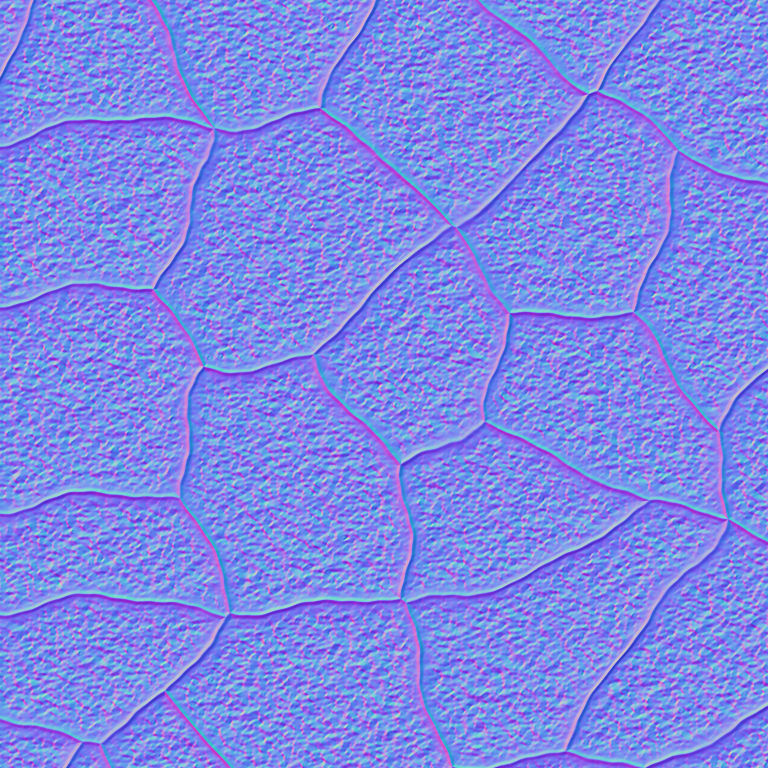
Give the GLSL for this texture map, as a Shadertoy shader.

```glsl
// Tangent-space normal map of rough leathery plates parted by thin curved grooves.

vec3 hash3(vec2 cell) {
    vec3 q = fract(cell.xyx * vec3(0.1031, 0.1030, 0.0973));
    q += dot(q, q.yxz + 33.33);
    return fract((q.xxy + q.yzz) * q.zyx);
}

// Offset from f to a neighbouring seed; some cells stay empty so plates vary in size
vec2 seedOffset(vec2 cell, vec2 f, vec2 g) {
    vec3 rnd = hash3(cell + g + 23.0);
    return rnd.z < 0.3 ? vec2(9.0) : g + 0.04 + 0.92 * rnd.xy - f;
}

// Distance to the nearest border between Voronoi plates, in canvas units
float borderDistance(vec2 p) {
    const float cellsAcross = 4.8;
    // Layered sines bend the borders, the last one roughens them
    p += 0.013 * sin(p.yx * vec2(15.0, 18.0) + vec2(0.6, 2.1));
    p += 0.005 * sin(p.yx * vec2(47.0, 41.0) + vec2(3.7, 1.2));
    p += 0.0006 * sin(p.yx * vec2(210.0, 190.0));
    p *= cellsAcross;
    vec2 cell = floor(p), f = p - cell;

    vec2 nearest = vec2(8.0), nearestCell = vec2(0.0);
    for (int j = -2; j <= 2; j++)
    for (int i = -2; i <= 2; i++) {
        vec2 g = vec2(i, j);
        vec2 r = seedOffset(cell, f, g);
        if (dot(r, r) < dot(nearest, nearest)) {
            nearest = r;
            nearestCell = g;
        }
    }

    float d = 8.0;
    for (int j = -3; j <= 3; j++)
    for (int i = -3; i <= 3; i++) {
        vec2 r = seedOffset(cell, f, nearestCell + vec2(i, j));
        vec2 across = r - nearest;
        if (dot(across, across) > 1e-5)
            d = min(d, dot(0.5 * (nearest + r), normalize(across)));
    }
    return d / cellsAcross;
}

// Cellular noise: evenly scattered soft bumps and pits
float bumps(vec2 p) {
    vec2 cell = floor(p), f = p - cell;
    float sum = 0.0;
    for (int j = -1; j <= 1; j++)
    for (int i = -1; i <= 1; i++) {
        vec2 g = vec2(i, j);
        vec3 rnd = hash3(cell + g);
        vec2 r = g + 0.1 + 0.8 * rnd.xy - f;
        float signedSize = 2.0 * rnd.z - 1.0;
        sum += (0.6 * signedSize + 0.4 * sign(signedSize)) * exp(-4.0 * dot(r, r));
    }
    return sum;
}

// Fine grain leaning to the right, so its right flanks are steeper, over coarser lumps
float grain(vec2 p) {
    p = vec2(160.0 * p.x, 195.0 * p.y - 12.0 * p.x);
    float lean = 0.28 * bumps(p);
    return bumps(p - vec2(lean, 0.0)) + 0.75 * bumps(0.4 * p + 50.0);
}

// The grain fades into a smooth margin along each groove
float grainMask(float d) {
    return smoothstep(0.0, 0.024, d);
}

float surfaceHeight(vec2 p) {
    float d = borderDistance(p);
    float depth = 0.0028 + 0.0006 * sin(23.0 * p.x + 4.0 * sin(17.0 * p.y));
    float groove = depth * exp(-d * d / (0.0029 * 0.0029));
    float shoulder = 0.0032 * exp(-d / 0.018);
    return 0.0019 * mix(0.15, 1.0, grainMask(d)) * grain(p) - groove - shoulder;
}

void mainImage(out vec4 fragColor, in vec2 fragCoord) {
    vec2 p = fragCoord / iResolution.y;

    // Slope by central differences
    vec2 e = vec2(0.0008, 0.0);
    vec2 slope = vec2(surfaceHeight(p + e.xy) - surfaceHeight(p - e.xy),
                      surfaceHeight(p + e.yx) - surfaceHeight(p - e.yx)) / (2.0 * e.x);

    // Green points down the canvas; grainy areas lean brighter than the margins
    float tilt = 0.11 * grainMask(borderDistance(p)) - 0.01;
    vec3 normal = normalize(vec3(-slope.x, slope.y + tilt, 1.0));
    fragColor = vec4(0.5 + normal * vec3(0.5, 0.5, 0.44), 1.0);
}
```
